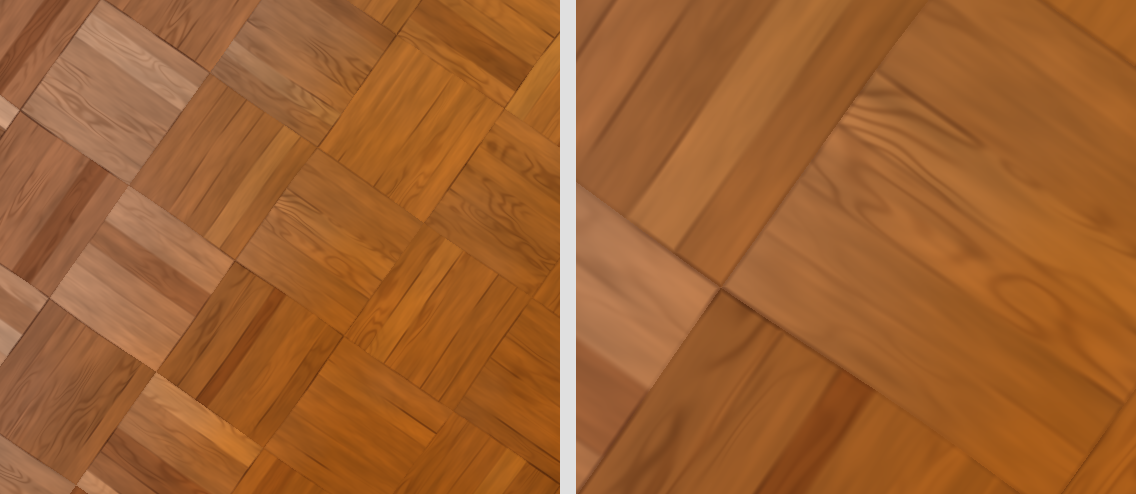
Left: the whole. Right: its middle third, enlarged.
A Shadertoy shader for this texture:

```glsl
// Worn parquet floor: square blocks of six boards, laid as a tilted basket weave.
// A skewed lattice finds the block; its parity picks the board direction. Each board
// gets hashed tone and stretched noise grain, with a pale window sheen at upper left.

const vec2 ORIGIN = vec2(0.479, 0.473);      // one block corner, in canvas heights
const vec2 STEP_U = vec2(0.2183, -0.1519);   // block edge, down to the right
const vec2 STEP_V = vec2(-0.1622, -0.2286);  // block edge, down to the left
const float BOARDS = 6.0;
const float JOINT_JITTER = 0.45;             // unevenness of board widths
const float SEAM_HALF = 0.001;               // half widths, in block units
const float JOINT_HALF = 0.0005;
const float SEAM_SOFT = 0.012;
const float LAY_WOBBLE = 0.020;              // imprecise laying

const vec3 AMBER_LOW = vec3(0.595, 0.315, 0.075);
const vec3 AMBER_HIGH = vec3(0.645, 0.385, 0.140);
const vec3 ROSE = vec3(0.590, 0.380, 0.255);
const vec3 PALE = vec3(0.665, 0.490, 0.375);
const vec3 DARK_STAIN = vec3(0.84, 0.76, 0.68);
const vec3 LIGHT_STAIN = vec3(1.08, 1.14, 1.20);
const vec3 GRAIN_TINT = vec3(0.82, 0.77, 0.72);
const vec3 SEAM_TINT = vec3(0.64, 0.57, 0.54);

float hash(vec2 p) {
    vec3 q = fract(p.xyx * 0.1031);
    q += dot(q, q.yzx + 33.33);
    return fract((q.x + q.y) * q.z);
}

float noise(vec2 p) {
    vec2 i = floor(p), f = fract(p);
    f = f * f * (3.0 - 2.0 * f);
    return mix(mix(hash(i), hash(i + vec2(1, 0)), f.x),
               mix(hash(i + vec2(0, 1)), hash(i + vec2(1, 1)), f.x), f.y);
}

float fbm(vec2 p) {
    float sum = 0.0, amp = 0.5;
    for (int i = 0; i < 3; i++) {
        sum += amp * noise(p);
        p = p * 2.03 + 17.3;
        amp *= 0.5;
    }
    return sum;
}

// Multiplier for one board; q = (along, across) within the block.
vec3 board(vec2 cell, float index, vec2 q) {
    vec2 id = cell * 7.0 + vec2(index * 3.0 + 211.0, index + 157.0);
    float pick = hash(id);
    vec2 g = q + vec2(hash(id + 31.7), hash(id + 73.1)) * 40.0;

    // Base tone, with occasional dark heartwood and pale sapwood
    vec3 tint = vec3(0.97 + 0.07 * hash(id + 11.9));
    tint *= mix(vec3(1), DARK_STAIN, smoothstep(0.84, 0.94, pick));
    tint *= mix(vec3(1), LIGHT_STAIN, 1.0 - smoothstep(0.06, 0.16, pick));

    // Cathedral rings: broken contour lines of a stretched field
    float field = fbm(g * vec2(1.6, 6.0));
    float rings = pow(0.5 + 0.5 * sin(field * 60.0), 2.0);
    float figured = smoothstep(0.40, 1.0, hash(id + 47.3));
    rings *= smoothstep(0.25, 0.75, noise(g * vec2(3.0, 9.0) + 9.0));
    tint *= mix(vec3(1), GRAIN_TINT, rings * (0.10 + 0.70 * figured));

    // Long streaks, short flecks and fine pores
    float streak = fbm(g * vec2(2.0, 15.0)) - 0.44;
    float fleck = noise(g * vec2(9.0, 32.0) + 3.0) - 0.5;
    float pores = noise(g * vec2(13.0, 70.0)) - 0.5;
    return tint * (1.0 + 0.28 * streak + 0.05 * fleck + 0.04 * pores);
}

// Floor colour before board detail: amber, turning rosy and pale in the sheen.
vec3 floorTone(vec2 p, vec2 cell, bool alongU) {
    float haze = 1.0 - smoothstep(0.05, 0.76, p.x - 0.4 * (p.y - 0.5));
    haze = clamp(haze + 0.5 * (fbm(p * 4.0) - 0.44), 0.0, 1.0);
    vec3 tone = mix(AMBER_LOW, AMBER_HIGH, smoothstep(0.0, 1.0, p.y));
    tone = mix(tone, ROSE, haze);
    tone = mix(tone, PALE, haze * (alongU ? 0.9 : 0.10));
    tone *= 0.96 + 0.10 * hash(cell + 91.0);
    return tone * (0.94 + 0.18 * fbm(p * 6.0 + 5.0));
}

void mainImage(out vec4 fragColor, in vec2 fragCoord) {
    vec2 p = fragCoord / iResolution.y;
    vec2 lattice = inverse(mat2(STEP_U, STEP_V)) * (p - ORIGIN);
    lattice += LAY_WOBBLE * (vec2(noise(lattice * 1.7 + 40.0), noise(lattice * 1.7 + 80.0)) - 0.5);
    float soft = max(SEAM_SOFT, 1.5 / (iResolution.y * length(STEP_U)));

    // Block and its board direction
    vec2 cell = floor(lattice), f = lattice - cell;
    bool alongU = mod(cell.x + cell.y, 2.0) > 0.5;
    vec2 q = alongU ? f : f.yx;

    // Nearest joint between boards, then a smooth step across it
    float joint = floor(q.y * BOARDS + 0.5);
    bool inner = joint > 0.5 && joint < BOARDS - 0.5;
    float jointId = hash(cell * 5.0 + vec2(joint + 60.0, 90.0));
    float offset = inner ? (jointId - 0.5) * JOINT_JITTER : 0.0;
    float d = q.y - (joint + offset) / BOARDS;
    vec3 before = board(cell, max(joint - 1.0, 0.0), q);
    vec3 after = board(cell, min(joint, BOARDS - 1.0), q);
    vec3 col = floorTone(p, cell, alongU) * mix(before, after, smoothstep(-soft, soft, d));

    // Sparse broken joints, and seams whose depth differs from edge to edge
    float wear = smoothstep(0.25, 0.8, noise(lattice * 5.0 + 20.0));
    float jointLine = 1.0 - smoothstep(JOINT_HALF, JOINT_HALF + soft, abs(d));
    jointLine *= inner ? 0.04 + 0.75 * jointId * jointId * wear : 0.0;
    vec2 edge = min(f, 1.0 - f), line = floor(lattice + 0.5);
    vec2 edgeId = edge.x < edge.y ? vec2(line.x, cell.y + 30.0) : vec2(cell.x + 60.0, line.y);
    float depth = mix(0.25, 1.0, hash(edgeId + 50.0));
    float seamLine = 1.0 - smoothstep(SEAM_HALF, SEAM_HALF + soft, min(edge.x, edge.y));
    seamLine *= depth * (0.25 + 0.75 * wear);
    col *= mix(vec3(1), SEAM_TINT, max(jointLine, seamLine));

    fragColor = vec4(clamp(col, 0.0, 1.0), 1.0);
}
```
